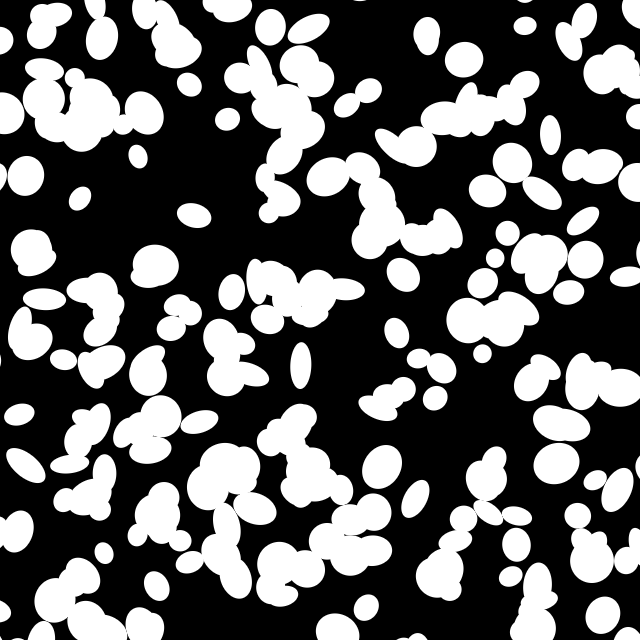
Reproduce this pattern procedurally as a Shadertoy shader.

```glsl
// Scattered white ellipses that overlap into clumps on a black ground.
// Each large tile holds a fixed number of grains at hashed places, sizes and
// turns; a pixel takes the union distance over its four nearest tiles.

const float TILE = 1.0 / 3.0;              // tile side, in canvas heights
const int GRAINS_PER_TILE = 28;
const vec2 RADIUS_RANGE = vec2(0.0143, 0.0371);
const float TAU = 6.2831853;
const vec3 GROUND = vec3(0.0);
const vec3 GRAIN = vec3(1.0);

// Integer hash: three random values in 0..1 per lattice point
vec3 hash3(ivec3 key) {
    uvec3 v = uvec3(key) * 1664525u + 1013904223u;
    v.x += v.y * v.z;
    v.y += v.z * v.x;
    v.z += v.x * v.y;
    v ^= v >> 16u;
    v.x += v.y * v.z;
    v.y += v.z * v.x;
    v.z += v.x * v.y;
    return vec3(v >> 8u) / 16777216.0;
}

vec2 rotate(vec2 p, float angle) {
    float c = cos(angle), s = sin(angle);
    return vec2(c * p.x + s * p.y, c * p.y - s * p.x);
}

// Signed distance to an ellipse, accurate close to its edge
float ellipseDistance(vec2 p, vec2 radii) {
    float k = length(p / radii);
    float slope = length(p / (radii * radii));
    return (k - 1.0) * k / max(slope, 1e-6);
}

// Union distance to all the grains of one tile
float tileDistance(vec2 p, ivec2 tile, vec2 radiusRange) {
    float nearest = 1.0;
    for (int i = 0; i < GRAINS_PER_TILE; i++) {
        vec3 place = hash3(ivec3(tile + 40, i));
        vec2 offset = p - (vec2(tile) + place.xy) * TILE;

        // Skip grains that cannot reach this point
        if (length(offset) > 1.3 * radiusRange.y) continue;

        vec3 shape = hash3(ivec3(tile + 40, i + 500));
        vec2 radii = mix(radiusRange.xx, radiusRange.yy, shape.xy);
        vec2 local = rotate(offset, shape.z * TAU);
        nearest = min(nearest, ellipseDistance(local, radii));
    }
    return nearest;
}

// Union distance over the 2 x 2 tiles around the point
float grainDistance(vec2 p, vec2 radiusRange) {
    ivec2 corner = ivec2(floor(p / TILE - 0.5));
    float nearest = 1.0;
    for (int y = 0; y < 2; y++)
        for (int x = 0; x < 2; x++)
            nearest = min(nearest, tileDistance(p, corner + ivec2(x, y), radiusRange));
    return nearest;
}

void mainImage(out vec4 fragColor, in vec2 fragCoord) {
    vec2 p = fragCoord / iResolution.y;
    float pixel = 1.0 / iResolution.y;

    // Edge blend one pixel wide
    float cover = clamp(0.5 - grainDistance(p, RADIUS_RANGE) / pixel, 0.0, 1.0);
    fragColor = vec4(mix(GROUND, GRAIN, cover), 1.0);
}
```
